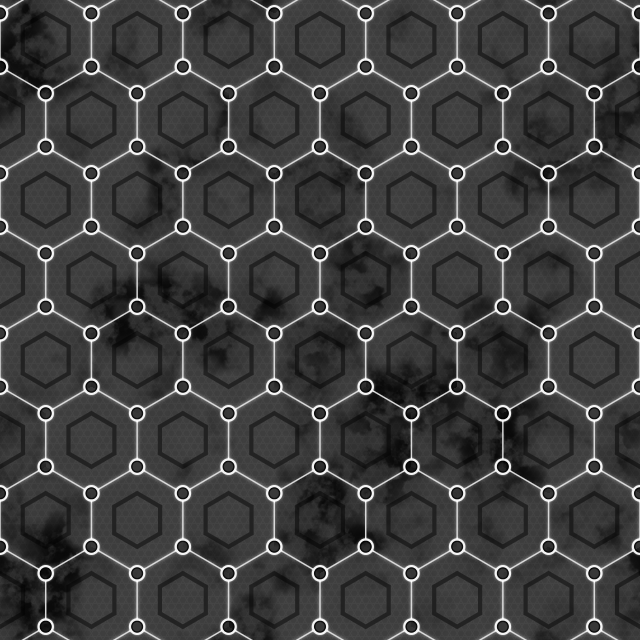
A Shadertoy shader for this pattern:

```glsl
const float ROW = 0.8660254; // row spacing of hexagons one unit wide

vec3 hash3(vec2 p) {
    vec3 h = fract(p.xyx * vec3(0.1031, 0.1030, 0.0973));
    h += dot(h, h.yxz + 33.33);
    return fract((h.xxy + h.yzz) * h.zyx);
}

// Smooth cellular noise, wrapping after n cells
float cellNoise(vec2 uv, float n, float seed) {
    vec2 p = uv * n, base = floor(p);
    float sum = 0.0, total = 0.0;
    for (int y = -1; y <= 1; y++)
    for (int x = -1; x <= 1; x++) {
        vec2 cell = base + vec2(x, y);
        vec3 h = hash3(mod(cell, n) + seed);
        vec2 d = cell + 0.15 + 0.7 * h.xy - p;
        float w = exp(-6.0 * dot(d, d));
        sum += w * h.z;
        total += w;
    }
    return sum / total;
}

float layeredNoise(vec2 uv, float n, float seed) {
    float sum = 0.0, amp = 0.5;
    for (int i = 0; i < 4; i++) {
        sum += amp * cellNoise(uv, n, seed + 17.0 * float(i));
        n *= 2.0;
        amp *= 0.55;
    }
    return sum;
}

// Offset from the centre of the nearest hexagon
vec2 hexLocal(vec2 p) {
    vec2 period = vec2(1.0, 2.0 * ROW);
    vec2 a = p - period * round(p / period);
    vec2 shifted = p - 0.5 * period;
    vec2 b = shifted - period * round(shifted / period);
    return dot(a, a) < dot(b, b) ? a : b;
}

float fill(float d, float px) {
    return clamp(0.5 - d / px, 0.0, 1.0);
}

void mainImage(out vec4 fragColor, in vec2 fragCoord) {
    vec2 uv = fragCoord / iResolution.xy;
    vec2 p = uv * vec2(7.0, 8.0 * ROW);
    float px = 7.0 / iResolution.x;

    vec2 local = hexLocal(p - vec2(0.0, 0.5 * ROW));
    vec2 centre = p - local;
    vec2 id = mod(round(vec2(2.0 * centre.x, centre.y / ROW - 0.5)), vec2(14.0, 8.0));
    vec2 q = abs(local);
    float hexRadius = max(q.x, dot(q, vec2(0.5, ROW)));
    float edge = 0.5 - hexRadius;
    float node = min(length(q - vec2(0.0, 0.57735)), length(q - vec2(0.5, 0.288675)));

    // Plate with a fine triangular weave
    vec3 axes = 12.0 * vec3(p.y / ROW, p.x + p.y * 0.57735, p.x - p.y * 0.57735);
    vec3 weave = abs(fract(axes) - 0.5);
    float thread = 1.0 - smoothstep(0.0, 0.16, min(weave.x, min(weave.y, weave.z)));
    float shade = 0.242 + 0.025 * thread;

    // Inset hexagonal band
    shade = mix(shade, 0.135, fill(abs(hexRadius - 0.251) - 0.023, px));

    // Glow, then dark sockets at the corners
    shade += 0.17 * exp(-edge * edge / 0.0007);
    shade = mix(shade, 0.06, fill(node - 0.07, px));
    shade = mix(shade, 0.22, fill(node - 0.05, px));

    // Cloudy grime, heavier on some plates
    float cloud = layeredNoise(uv, 7.0, 3.0) + 0.2 * (hash3(id + 51.0).x - 0.5);
    float mottle = layeredNoise(uv, 40.0, 90.0);
    float grime = smoothstep(0.44, 0.8, cloud);
    shade *= 1.0 - grime * (0.25 + 0.6 * smoothstep(0.3, 0.7, mottle));
    shade *= 0.95 + 0.1 * mottle;

    // Bright wires and rings
    float outside = 1.0 - fill(node - 0.07, px);
    shade = mix(shade, 0.85, outside * fill(edge - 0.008, px));
    shade += 0.3 * outside * exp(-pow(max(node - 0.08, 0.0) / 0.018, 2.0));
    shade = mix(shade, 0.96, fill(abs(node - 0.078) - 0.012, px));

    fragColor = vec4(vec3(clamp(shade, 0.0, 1.0)), 1.0);
}
```
